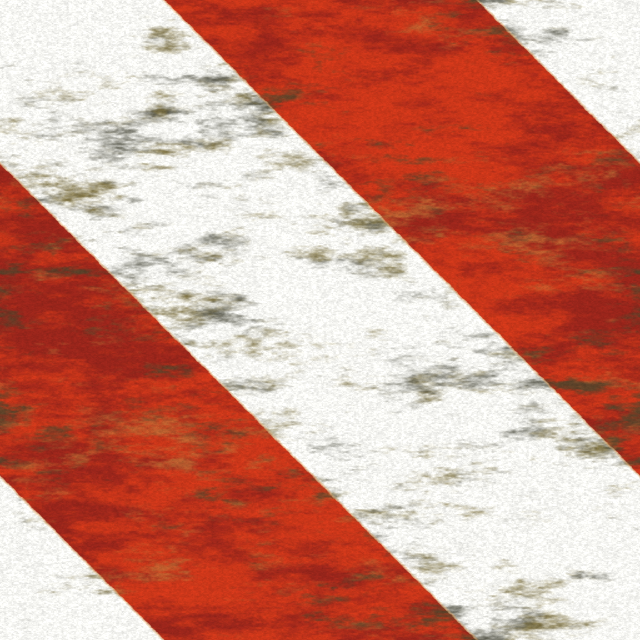
This pattern is drawn by a Shadertoy shader. Its source:

```glsl
// Weathered diagonal hazard stripes: one red and one white band per tile.
// The bands come from a wrapped diagonal distance; grime, fading and grain
// come from periodic value noise stretched along the horizontal.

const float BAND_CENTER = 0.5008;     // middle of the red band along x + y
const float BAND_HALF = 0.2442;       // half its width along x + y
const float EDGE_SOFTNESS = 0.0016;

const vec3 WHITE_PAINT = vec3(0.97, 0.97, 0.955);
const vec3 BRIGHT_RED = vec3(0.80, 0.215, 0.10);
const vec3 DEEP_RED = vec3(0.60, 0.145, 0.105);
const vec3 GREY_GRIME = vec3(0.38, 0.38, 0.33);
const vec3 OLIVE_GRIME = vec3(0.46, 0.41, 0.22);
const vec3 GREEN_STAIN = vec3(0.30, 0.27, 0.17);
const vec3 RUST_STAIN = vec3(0.73, 0.41, 0.20);
const vec3 EDGE_TAN = vec3(0.86, 0.66, 0.42);

// Integer hash of a lattice cell, 0 to 1
float hash(vec2 cell, float seed) {
    uvec2 c = uvec2(cell);
    uint h = c.x * 1597334677u ^ c.y * 3812015801u ^ uint(seed) * 2654435769u;
    h = (h ^ (h >> 16)) * 2246822519u;
    h = (h ^ (h >> 13)) * 3266489917u;
    return float((h ^ (h >> 16)) & 65535u) / 65535.0;
}

// Value noise that wraps after a whole number of cells
float wrapNoise(vec2 uv, vec2 cells, float seed) {
    vec2 p = uv * cells;
    vec2 i = floor(p);
    vec2 f = p - i;
    f = f * f * (3.0 - 2.0 * f);
    vec2 a = mod(i, cells);
    vec2 b = mod(i + 1.0, cells);
    float low = mix(hash(a, seed), hash(vec2(b.x, a.y), seed), f.x);
    float high = mix(hash(vec2(a.x, b.y), seed), hash(b, seed), f.x);
    return mix(low, high, f.y);
}

// Octave sum centred on zero
float fbm(vec2 uv, vec2 cells, int octaves, float gain, float seed) {
    float sum = 0.0, total = 0.0, amplitude = 1.0;
    for (int k = 0; k < octaves; k++) {
        sum += amplitude * wrapNoise(uv, cells, seed + float(k));
        total += amplitude;
        amplitude *= gain;
        cells *= 2.0;
    }
    return sum / total - 0.5;
}

// Streaky fibres gathered into broad blotches
float wear(vec2 uv, float seed) {
    float fibres = fbm(uv, vec2(12.0, 40.0), 5, 0.75, seed);
    float blotches = fbm(uv, vec2(3.0, 6.0), 4, 0.55, seed + 10.0);
    return fibres + 0.7 * blotches;
}

// Signed distance to the red band, negative inside
float bandDistance(vec2 uv) {
    return (abs(fract(uv.x + uv.y) - BAND_CENTER) - BAND_HALF) * inversesqrt(2.0);
}

vec3 whitePaint(float dirt, float tint) {
    vec3 grime = mix(GREY_GRIME, OLIVE_GRIME, tint);
    return mix(WHITE_PAINT, grime, smoothstep(-0.02, 0.42, dirt));
}

vec3 redPaint(float fade, float dirt, float tint) {
    vec3 paint = mix(BRIGHT_RED, DEEP_RED, smoothstep(-0.2, 0.24, fade));
    vec3 stain = mix(GREEN_STAIN, RUST_STAIN, tint);
    return mix(paint, stain, 0.85 * smoothstep(0.03, 0.38, dirt));
}

void mainImage(out vec4 fragColor, in vec2 fragCoord) {
    vec2 uv = fragCoord / iResolution.xy;

    // Surface variation
    float dirt = wear(uv, 3.0);
    float fade = wear(uv, 31.0);
    float tint = smoothstep(-0.12, 0.12, fbm(uv, vec2(8.0, 24.0), 5, 0.7, 61.0));
    float grain = fbm(uv, vec2(256.0, 384.0), 2, 0.8, 83.0);

    // Painted bands with a slightly ragged edge
    float d = bandDistance(uv) + 0.003 * fbm(uv, vec2(96.0, 128.0), 3, 0.7, 91.0);
    float softness = max(EDGE_SOFTNESS, 0.7 / iResolution.y);
    vec3 color = mix(redPaint(fade, dirt, tint), whitePaint(dirt, tint),
                     smoothstep(-softness, softness, d));

    // Thin tan fringe along the paint edge
    float fringe = 1.0 - smoothstep(0.0, 1.8 * softness, abs(d - 0.0008));
    color = mix(color, EDGE_TAN, 0.5 * fringe);

    // Fine grain
    color *= 1.0 + 0.2 * grain;
    fragColor = vec4(clamp(color, 0.0, 1.0), 1.0);
}
```
